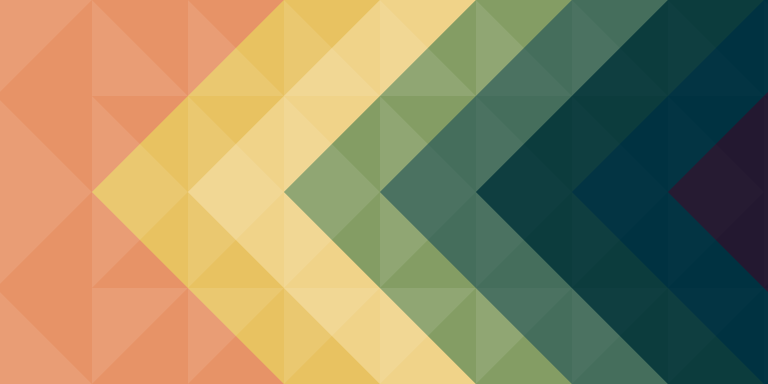
This background is drawn by a Shadertoy shader. Its source:

```glsl
// Nested chevrons pointing left, from warm orange to deep purple, over a
// grid of softly lit triangular facets. Bands come from a folded diagonal
// distance, facets from a repeated cell; supersampling smooths the edges.

const float ROWS = 4.0;        // grid cells per canvas height
const float TIP_X = 0.958;     // first chevron tip, in cells
const int SAMPLES = 4;         // samples per axis in each pixel

const vec3 BANDS[8] = vec3[8](
    vec3(0.906, 0.576, 0.404),  // orange
    vec3(0.910, 0.761, 0.380),  // gold
    vec3(0.941, 0.827, 0.537),  // cream
    vec3(0.518, 0.616, 0.392),  // sage
    vec3(0.271, 0.431, 0.361),  // muted teal
    vec3(0.047, 0.235, 0.240),  // dark teal
    vec3(0.000, 0.196, 0.255),  // navy
    vec3(0.137, 0.094, 0.188)   // purple
);

// Band number counted from the left; each chevron is one cell wide.
int bandIndex(float diagonal) {
    return int(clamp(floor(diagonal) + 1.0, 0.0, 7.0));
}

// 1 on the lit half of a cell, 0 on the shaded half.
// The outer cells of the first column have the opposite diagonal.
float litFacet(vec2 cell, vec2 local) {
    bool flipped = cell.x < 0.0 && cell.y > 0.5;
    return flipped ? step(local.x, local.y) : step(local.x + local.y, 1.0);
}

// Lightening of the lit facets, fading out in the dark bands.
float facetStrength(int band) {
    return band < 4 ? 0.095 : (band < 5 ? 0.03 : 0.012);
}

// Colour at a point in cells: x from the first tip, y from the middle row.
vec3 chevronColor(vec2 p) {
    p.y = abs(p.y);
    int band = bandIndex(p.x - p.y);
    float lit = litFacet(floor(p), fract(p));
    return mix(BANDS[band], vec3(1.0), lit * facetStrength(band));
}

void mainImage(out vec4 fragColor, in vec2 fragCoord) {
    vec2 origin = vec2(TIP_X, 0.5 * ROWS);
    vec3 sum = vec3(0.0);

    // Average a regular grid of samples inside the pixel
    for (int j = 0; j < SAMPLES; j++) {
        for (int i = 0; i < SAMPLES; i++) {
            vec2 offset = (vec2(i, j) + 0.5) / float(SAMPLES) - 0.5;
            vec2 p = (fragCoord + offset) * ROWS / iResolution.y - origin;
            sum += chevronColor(p);
        }
    }
    fragColor = vec4(sum / float(SAMPLES * SAMPLES), 1.0);
}
```
